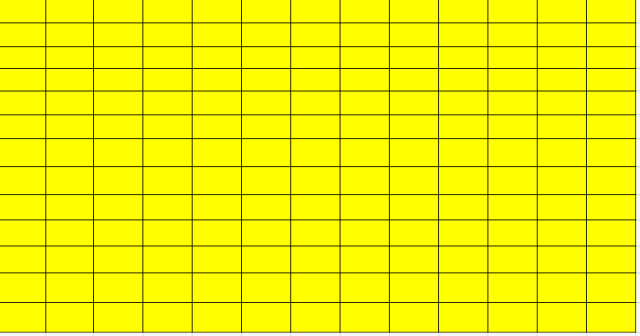
Give the GLSL for this pattern, as a WebGL 1 fragment shader.

```glsl
precision highp float;
// Yellow spreadsheet cells ruled in thin black, with a pale margin at right and bottom.
// Columns repeat evenly after a narrower first one; row heights accumulate in a loop.
// Lines are antialiased by the exact share of each pixel that they cover.

uniform vec2 u_resolution;

// Share of a pixel covered by a line one unit wide, at distance d.
float lineCoverage(float d, float pixel) {
    float overlap = min(d + 0.5 * pixel, 0.5) - max(d - 0.5 * pixel, -0.5);
    return clamp(overlap / pixel, 0.0, 1.0);
}

// Heights vary in small groups, growing taller toward the bottom.
float rowHeight(float row) {
    if (row < 2.0) return 27.0 + 1.5 * row;
    if (row < 4.0) return 24.0 + row;
    if (row < 6.0) return 28.5;
    if (row < 8.0) return 33.5;
    if (row < 11.0) return 22.2 + row;
    return 35.5;
}

// Thirteen evenly spaced rules, the leftmost nudged to the right.
float columnLines(float x, float pixel) {
    float column = clamp(floor((x - 112.3) / 59.15 + 0.5), -1.0, 11.0);
    float center = 112.3 + 59.15 * column + (column < 0.0 ? 1.85 : 0.0);
    return lineCoverage(x - center, pixel);
}

float rowLines(float y, float pixel) {
    float center = 0.4;
    float ink = 0.0;
    for (int i = 0; i < 13; i++) {
        center += rowHeight(float(i));
        ink = max(ink, lineCoverage(y - center, pixel));
    }
    return ink;
}

void main() {
    // Sheet coordinates, 768 by 402 units, with y running down.
    vec2 sheet = vec2(768.0, 402.0);
    vec2 pixel = sheet / u_resolution;
    vec2 p = gl_FragCoord.xy * pixel;
    p.y = sheet.y - p.y;

    // The filled area ends at the outer edge of its last rules.
    vec2 inside = clamp((vec2(763.5, 398.0) - p) / pixel + 0.5, 0.0, 1.0);
    float filled = inside.x * inside.y;

    float columns = columnLines(p.x, pixel.x);
    float rows = rowLines(p.y, pixel.y);
    float ink = 1.0 - (1.0 - columns) * (1.0 - rows);

    // Black rules on the cells, faint grid lines in the margin.
    vec3 cells = vec3(1.0, 1.0, 0.0) * (1.0 - ink);
    vec3 margin = mix(vec3(0.97, 0.97, 1.0), vec3(0.82, 0.83, 0.88), ink);
    gl_FragColor = vec4(mix(margin, cells, filled), 1.0);
}
```
